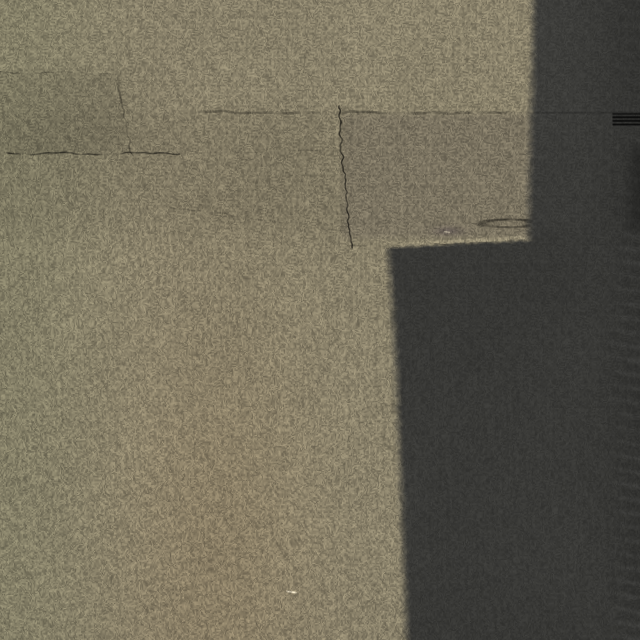
Give the GLSL for this texture, as a Shadertoy shader.

```glsl
#define GRAIN_SCALE 300.0
#define GRAIN_LIT 0.40
#define GRAIN_SHADE 0.27
#define SHADOW_SOFT 0.010
#define CRACK_WOBBLE 0.0045
#define RIB_COUNT 46.0
#define LIT_COLOR vec3(0.538, 0.507, 0.417)
#define WARM_COLOR vec3(0.553, 0.492, 0.385)
#define SHADE_COLOR vec3(0.218, 0.218, 0.208)

float hash(vec2 p) {
    return fract(sin(dot(p, vec2(127.1, 311.7))) * 43758.5453);
}

float noise(vec2 p) {
    vec2 i = floor(p), f = fract(p);
    f = f * f * (3.0 - 2.0 * f);
    return mix(mix(hash(i), hash(i + vec2(1, 0)), f.x),
               mix(hash(i + vec2(0, 1)), hash(i + vec2(1, 1)), f.x), f.y);
}

float fbm(vec2 p) {
    float sum = 0.0, amp = 0.5;
    for (int i = 0; i < 4; i++) {
        sum += amp * noise(p);
        p = p * 2.03 + 17.3;
        amp *= 0.5;
    }
    return sum;
}

float segmentDist(vec2 p, vec2 a, vec2 b) {
    vec2 d = b - a;
    return length(p - a - d * clamp(dot(p - a, d) / dot(d, d), 0.0, 1.0));
}

// Stroke with a soft falloff around its core
float stroke(vec2 p, vec2 a, vec2 b, float width) {
    float aa = max(0.7 / iResolution.y, 0.0012);
    return 1.0 - smoothstep(max(width - aa, 0.0), width + aa, segmentDist(p, a, b));
}

// Soft-edged axis-aligned panel
float panel(vec2 p, vec2 lo, vec2 hi, float soft) {
    vec2 m = smoothstep(lo - soft, lo + soft, p) * (1.0 - smoothstep(hi - soft, hi + soft, p));
    return m.x * m.y;
}

// Stepped shadow: a narrow upper column and a wide lower block
float shadowMask(vec2 p) {
    float rough = (noise(p * 160.0) - 0.5) * 0.004;
    float upperEdge = 0.826 + 0.007 * smoothstep(0.62, 1.0, p.y) + rough;
    float lowerEdge = 0.605 + 0.030 * pow(clamp((0.615 - p.y) / 0.615, 0.0, 1.0), 0.7) + rough;
    float topEdge = 0.613 + (p.x - 0.605) * 0.05 + rough;
    float column = smoothstep(-SHADOW_SOFT, SHADOW_SOFT, p.x - upperEdge);
    float block = smoothstep(-SHADOW_SOFT, SHADOW_SOFT, p.x - lowerEdge)
                * smoothstep(-0.004, 0.004, topEdge - p.y);
    return max(column, block);
}

// Fibrous grain, slightly elongated along the vertical
float fabricGrain(vec2 p) {
    vec2 q = p + 0.005 * (vec2(noise(p * 90.0), noise(p * 90.0 + 31.0)) - 0.5);
    float coarse = noise(q * GRAIN_SCALE * vec2(0.9, 0.62)) - 0.5;
    float fine = noise(q * GRAIN_SCALE * vec2(1.65, 1.35) + 7.0) - 0.5;
    float weave = noise(q * vec2(190.0, 32.0)) - 0.5;
    return coarse * 0.42 + fine * 0.80 + weave * 0.09;
}

vec3 litSurface(vec2 p) {
    vec3 col = mix(LIT_COLOR, vec3(0.512, 0.498, 0.400), 0.7 * (1.0 - smoothstep(0.0, 0.28, p.x)));
    vec2 w = (p - vec2(0.34, 0.12)) / vec2(0.16, 0.42);
    col = mix(col, WARM_COLOR, 0.55 * exp(-dot(w, w)));
    col *= 0.96 + 0.08 * fbm(p * vec2(9.0, 6.0));

    // Worn panels and the pale strip beside the shadow step
    col = mix(col, vec3(0.452, 0.423, 0.360), 0.65 * panel(p, vec2(0.535, 0.628), vec2(0.85, 0.822), 0.008));
    col *= 1.0 - 0.07 * panel(p, vec2(-0.1, 0.761), vec2(0.195, 0.886), 0.006);
    col *= 1.0 - 0.06 * panel(p, vec2(-0.1, 0.64), vec2(0.54, 0.82), 0.03);
    col *= 1.0 + 0.12 * stroke(p, vec2(0.63, 0.618), vec2(0.825, 0.629), 0.003);

    // Horizontal seams, frayed and broken along their length
    float wear = smoothstep(0.2, 0.75, noise(p * vec2(55.0, 20.0))) * (0.55 + 0.6 * noise(p * 210.0));
    vec2 s = p + vec2(0.0, 0.004 * (noise(p.xx * 40.0) - 0.5));
    float seams = 0.30 * stroke(s, vec2(-0.1, 0.886), vec2(0.183, 0.886), 0.0009)
                + 0.50 * stroke(s, vec2(-0.1, 0.760), vec2(0.28, 0.760), 0.0012)
                + 0.14 * stroke(s, vec2(0.28, 0.760), vec2(0.53, 0.766), 0.0010)
                + 0.32 * stroke(s, vec2(0.31, 0.825), vec2(0.83, 0.823), 0.0020)
                + 0.16 * stroke(s, vec2(0.20, 0.685), vec2(0.54, 0.640), 0.0012)
                + 0.38 * stroke(s, vec2(0.54, 0.614), vec2(0.78, 0.621), 0.0012);
    col *= 1.0 - seams * wear;

    // Vertical cracks with a jagged path
    vec2 c = p + vec2(CRACK_WOBBLE * (noise(p.yy * 110.0) - 0.5), 0.0);
    float crack = max(stroke(c, vec2(0.529, 0.834), vec2(0.535, 0.753), 0.0013),
                      stroke(c, vec2(0.535, 0.753), vec2(0.549, 0.613), 0.0011));
    col *= 1.0 - crack * (0.38 + 0.3 * noise(p * 120.0));
    col *= 1.0 - 0.42 * wear * stroke(c, vec2(0.178, 0.893), vec2(0.206, 0.760), 0.0012);
    col *= 1.0 - 0.12 * wear * stroke(c, vec2(0.549, 0.58), vec2(0.553, 0.49), 0.0012);

    // Scuff ring, smudge and pale chips
    float ring = abs(length((p - vec2(0.795, 0.651)) / vec2(0.042, 0.006)) - 1.0);
    col *= 1.0 - (0.2 + 0.35 * noise(p * 90.0)) * (1.0 - smoothstep(0.05, 0.45, ring));
    vec2 smudge = (p - vec2(0.70, 0.639)) / vec2(0.022, 0.007);
    col = mix(col, vec3(0.33, 0.29, 0.30), 0.5 * exp(-dot(smudge, smudge)));
    float chips = max(stroke(p, vec2(0.449, 0.076), vec2(0.462, 0.074), 0.0014),
                      0.6 * stroke(p, vec2(0.695, 0.638), vec2(0.702, 0.637), 0.0012));
    return mix(col, vec3(0.82, 0.78, 0.68), chips);
}

vec3 shadedSurface(vec2 p) {
    vec3 col = SHADE_COLOR * (0.97 + 0.1 * fbm(p * 7.0));
    col *= 1.0 + 0.06 * smoothstep(0.62, 0.66, p.y) * (1.0 - smoothstep(0.88, 0.96, p.x));
    col *= 1.0 - 0.10 * smoothstep(0.93, 1.0, p.x);

    // Faint ribs and a dark slot along the right border
    float rib = pow(0.5 + 0.5 * cos(6.28318 * (p.y * RIB_COUNT + 8.0 * (p.x - 1.0))), 3.0);
    rib *= 0.4 + 0.6 * noise(p * vec2(60.0, 30.0));
    col += 0.04 * rib * smoothstep(0.94, 0.985, p.x) * (1.0 - 0.6 * smoothstep(0.6, 0.66, p.y));
    col *= 1.0 - 0.2 * panel(p, vec2(0.984, 0.64), vec2(1.1, 0.77), 0.014);
    float slot = panel(p, vec2(0.957, 0.803), vec2(1.1, 0.823), 0.002);
    col *= 1.0 - slot * (0.45 + 0.3 * cos(p.y * 1100.0));
    return col * (1.0 - 0.15 * stroke(p, vec2(0.83, 0.824), vec2(1.1, 0.824), 0.0015));
}

void mainImage(out vec4 fragColor, in vec2 fragCoord) {
    vec2 p = fragCoord / iResolution.xy;
    float grain = fabricGrain(p);
    vec3 lit = litSurface(p) * (1.0 + GRAIN_LIT * grain);
    vec3 shade = shadedSurface(p) * (1.0 + GRAIN_SHADE * grain);
    fragColor = vec4(mix(lit, shade, shadowMask(p)), 1.0);
}
```
